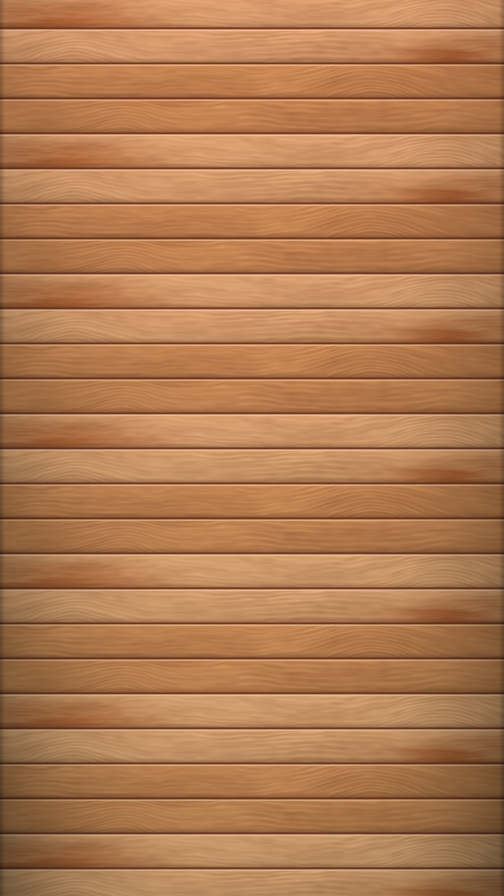
A WebGL 2 fragment shader for this texture:

```glsl
#version 300 es
precision highp float;
// Horizontal wooden planks: four kinds of board repeat down the canvas.
// Grain is contour lines of a warped noise field, bent around one figure per
// board; bevelled seams, reddish stains and an edge vignette go on top.
uniform vec2 u_resolution;
out vec4 outColor;

#define PLANKS 25.6        // boards over the canvas height
#define TOP_OFFSET 0.19    // part of the first board cut off at the top
#define KINDS 4.0          // boards before the pattern repeats
#define SEAM_WIDTH 0.052   // in board heights
#define GLINT_WIDTH 0.048
#define RINGS 7.0          // grain lines across a board
#define GRAIN_DEPTH 0.085
#define FIBRE_DEPTH 0.12
#define BLOTCH_DEPTH 0.20
#define STAIN_DEPTH 0.85
#define VIGNETTE 0.40

const vec3 LIGHT_WOOD = vec3(0.795, 0.590, 0.412);
const vec3 DARK_WOOD  = vec3(0.730, 0.498, 0.312);
const vec3 STAIN      = vec3(0.63, 0.35, 0.18);
const vec3 SEAM       = vec3(0.41, 0.20, 0.12);
const vec3 GLINT      = vec3(0.93, 0.75, 0.59);

float hash(vec2 p) {
    vec3 q = fract(p.xyx * vec3(0.1031, 0.1030, 0.0973));
    q += dot(q, q.yzx + 33.33);
    return fract((q.x + q.y) * q.z);
}

float noise(vec2 p) {
    vec2 i = floor(p), f = fract(p);
    f = f * f * (3.0 - 2.0 * f);
    return mix(mix(hash(i), hash(i + vec2(1, 0)), f.x),
               mix(hash(i + vec2(0, 1)), hash(i + vec2(1, 1)), f.x), f.y);
}

float fbm(vec2 p) {
    float sum = 0.0, weight = 0.5;
    for (int i = 0; i < 4; i++) {
        sum += weight * noise(p);
        p = p * 2.03 + 17.7;
        weight *= 0.45;
    }
    return sum;
}

float bell(float x, float center, float width) {
    float d = (x - center) / width;
    return exp(-d * d);
}

// Antialiased line of the given width; px is one pixel in the same unit.
float line(float d, float width, float px) {
    return clamp((0.5 * width - abs(d)) / px + 0.5, 0.0, 1.0) * min(1.0, width / px);
}

// Brightness of the grain; q is in board heights, x runs 0..1 over the board.
float grain(vec2 q, float x, float kind) {
    vec2 seed = vec2(kind * 31.7, kind * 13.1);
    vec4 figures = vec4(0.88, 0.14, 0.74, 0.24);
    float bend = bell(x, figures[int(kind)], 0.09);
    float warp = fbm(q * vec2(0.24, 0.5) + seed);
    float field = q.y + 0.85 * warp + bend * (0.5 + 0.4 * (q.y - 0.5));
    float wave = 0.5 + 0.5 * sin(6.2832 * (RINGS * field + 0.7 * noise(q * 1.5 + seed)));
    float patches = smoothstep(0.4, 0.7, noise(q * vec2(0.5, 1.3) + seed + 5.0));
    float strength = mix(0.25, 1.0, max(bend, patches));
    float fibre = noise(vec2(q.x * 0.8, field * 11.0) + seed) - 0.5;
    float fine = noise(vec2(q.x * 3.0, field * 19.0) + seed) - 0.5;
    float blotch = fbm(q * vec2(0.45, 1.4) + seed + 41.0) - 0.45;
    return GRAIN_DEPTH * strength * (wave * wave - 0.4)
         + FIBRE_DEPTH * (0.6 * fibre + 0.7 * fine) + BLOTCH_DEPTH * blotch;
}

void main() {
    vec2 uv = gl_FragCoord.xy / u_resolution;
    float px = PLANKS / u_resolution.y;
    float down = (1.0 - uv.y) * PLANKS + TOP_OFFSET;
    float kind = mod(floor(down), KINDS);
    float across = fract(down);
    vec2 q = vec2(uv.x * PLANKS * u_resolution.x / u_resolution.y, across);
    float pale = 1.0 - step(1.5, kind);

    // Board colour, paler on the upper half
    vec3 color = mix(DARK_WOOD, LIGHT_WOOD, pale);
    color *= 1.0 + 0.07 * (0.5 - across) - 0.015 * step(2.5, kind);

    // Reddish stain: left on the first kind, right on the second
    float stain = kind < 0.5 ? bell(uv.x, 0.12, 0.17) * smoothstep(0.0, 0.7, across)
                             : bell(uv.x, 0.90, 0.12) * smoothstep(0.1, 0.6, across);
    stain *= pale * smoothstep(0.1, 0.6, fbm(q * vec2(0.4, 4.0) + kind * 9.0));
    color = mix(color, STAIN, STAIN_DEPTH * stain);

    // Grain, stronger in blue and green so dark lines turn redder
    color *= 1.0 + grain(q, uv.x, kind) * vec3(0.8, 1.05, 1.25);

    // Bevel, seam and the lit lip just below it
    float seam = fract(down + 0.5) - 0.5;
    color *= 1.0 - 0.20 * smoothstep(0.8, 1.0, across) * vec3(0.9, 1.05, 1.1);
    color = mix(color, GLINT, (0.7 + 0.2 * pale) * line(seam - 0.055, GLINT_WIDTH, px));
    color = mix(color, SEAM, 0.95 * line(seam, SEAM_WIDTH, px));

    // Board ends, darkened at the canvas sides
    float side = min(q.x, q.x / max(uv.x, 1e-4) * (1.0 - uv.x));
    color *= mix(0.8, 1.0, smoothstep(0.0, 0.16, side));

    // Light: warm at the top, browner and dimmer toward the lower corners
    float edge = pow(abs(2.0 * uv.x - 1.0), 3.0);
    float low = 1.0 - uv.y;
    color *= mix(vec3(1.05, 1.005, 1.0), vec3(0.97, 0.985, 0.97), low);
    color *= 1.0 - VIGNETTE * edge * mix(0.3, 1.0, low) * vec3(0.95, 0.92, 0.95);
    color *= 1.0 - 0.12 * smoothstep(0.75, 1.0, low) * (0.3 + 0.7 * edge);
    outColor = vec4(color, 1.0);
}
```
